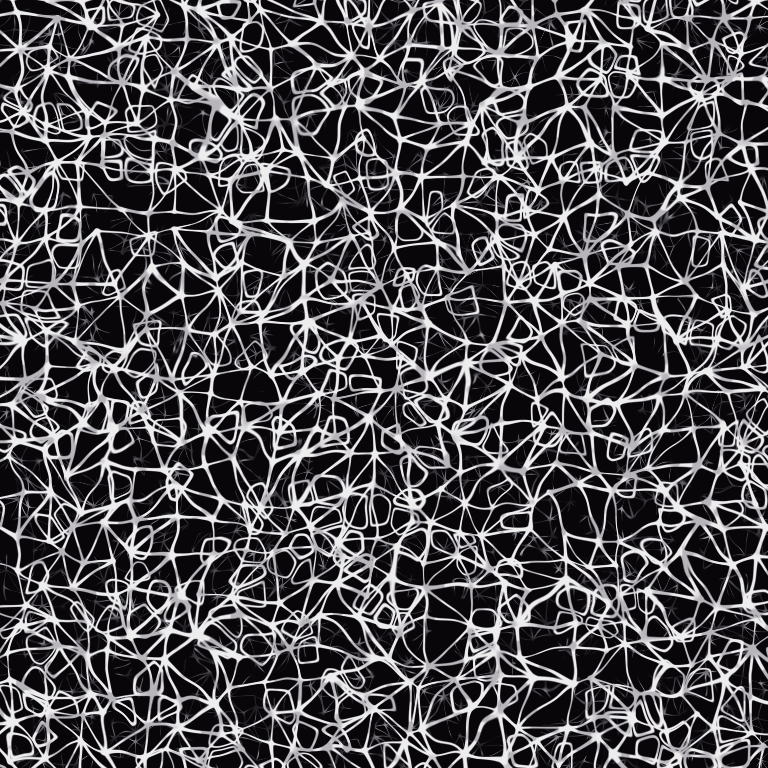
This texture is drawn by a Shadertoy shader. Its source:

```glsl
vec2 hash2(vec2 p) {
    return fract(sin(vec2(dot(p, vec2(127.1, 311.7)), dot(p, vec2(269.5, 183.3)))) * 43758.5453);
}

vec2 noise2(vec2 p) {
    vec2 i = floor(p), f = fract(p);
    f = f * f * (3.0 - 2.0 * f);
    return mix(mix(hash2(i), hash2(i + vec2(1, 0)), f.x),
               mix(hash2(i + vec2(0, 1)), hash2(i + vec2(1, 1)), f.x), f.y);
}

vec2 node(vec2 cell) {
    return cell + 0.5 + 0.8 * (hash2(cell) - 0.5);
}

// Distance to a strand that widens towards both of its ends
float strand(vec2 p, vec2 a, vec2 b, float width) {
    vec2 pa = p - a, ba = b - a;
    float h = clamp(dot(pa, ba) / dot(ba, ba), 0.0, 1.0);
    float flare = abs(2.0 * h - 1.0);
    return length(pa - ba * h) - width * (0.85 + 0.4 * flare * flare);
}

// Triangulated web of jittered nodes, blended into thick hubs
float web(vec2 p) {
    vec2 base = floor(p);
    float sum = 1e-9;
    for (int y = -2; y <= 1; y++)
    for (int x = -2; x <= 1; x++) {
        vec2 c = base + vec2(x, y);
        vec2 a = node(c), right = node(c + vec2(1, 0)), up = node(c + vec2(0, 1));
        vec2 keep = hash2(c + 31.7), size = 0.026 + 0.034 * hash2(c + 57.3);
        if (keep.x < 0.96) sum += exp(-45.0 * strand(p, a, right, size.x));
        if (keep.y < 0.96) sum += exp(-45.0 * strand(p, a, up, size.y));
        vec2 flip = hash2(c + 83.1);
        if (flip.y < 0.75) {
            float d = flip.x < 0.5 ? strand(p, a, node(c + 1.0), size.y)
                                   : strand(p, right, up, size.x);
            sum += exp(-45.0 * d);
        }
    }
    return -log(sum) / 45.0;
}

// Distance to closed rounded rings inside some of the Voronoi cells
float rings(vec2 p) {
    vec2 base = floor(p), nearest = vec2(0), owner = base;
    float best = 9.0, sum = 1e-9;
    for (int y = -1; y <= 1; y++)
    for (int x = -1; x <= 1; x++) {
        vec2 c = base + vec2(x, y), r = node(c) - p;
        if (dot(r, r) < best) { best = dot(r, r); nearest = r; owner = c; }
    }
    for (int y = -2; y <= 2; y++)
    for (int x = -2; x <= 2; x++) {
        vec2 r = node(base + vec2(x, y)) - p, gap = r - nearest;
        if (dot(gap, gap) > 1e-5)
            sum += exp(-18.0 * dot(0.5 * (r + nearest), normalize(gap)));
    }
    float border = -log(sum) / 18.0;
    vec2 kind = hash2(owner + 17.9);
    return kind.x < 0.36 ? abs(border - 0.07) - 0.03 - 0.025 * kind.y : 1.0;
}

void mainImage(out vec4 fragColor, in vec2 fragCoord) {
    vec2 uv = fragCoord / iResolution.y;
    float soft = max(0.001, 0.5 / iResolution.y);

    // Bend the strands and vary the mesh size
    vec2 p = uv + 0.014 * (noise2(uv * 9.0) - 0.5) + 0.010 * (noise2(uv * 32.0 + 9.0) - 0.5);

    // Main web with closed small cells fused into it
    float large = web(p * 24.0) / 24.0;
    float small = rings(p * 29.0 + 100.0) / 29.0;
    float blend = max(0.002 - abs(large - small), 0.0) / 0.002;
    float d = min(large, small) - 0.0005 * blend * blend;
    float line = 1.0 - smoothstep(-soft, soft, d);
    line *= mix(0.76, 1.0, smoothstep(0.25, 0.5, noise2(uv * 75.0).y));

    // Thin broken scraps of fibre inside the meshes
    vec2 q = p + 0.006 * (noise2(uv * 50.0 + 3.0) - 0.5);
    float fibre = web(q * 44.0 + 200.0) / 44.0;
    float scraps = 1.0 - smoothstep(-0.0008, 0.0008, fibre + 0.0003);
    scraps *= smoothstep(0.42, 0.56, noise2(uv * 38.0 + 70.0).y);
    scraps *= 0.1 + 0.6 * pow(noise2(uv * 110.0 + 20.0).x, 2.0);

    float light = max(line, scraps);
    vec3 color = mix(vec3(0.03, 0.025, 0.033), vec3(0.935, 0.93, 0.93), light);
    color += light * (1.0 - light) * vec3(0.0, -0.01, 0.08);
    fragColor = vec4(color, 1.0);
}
```
